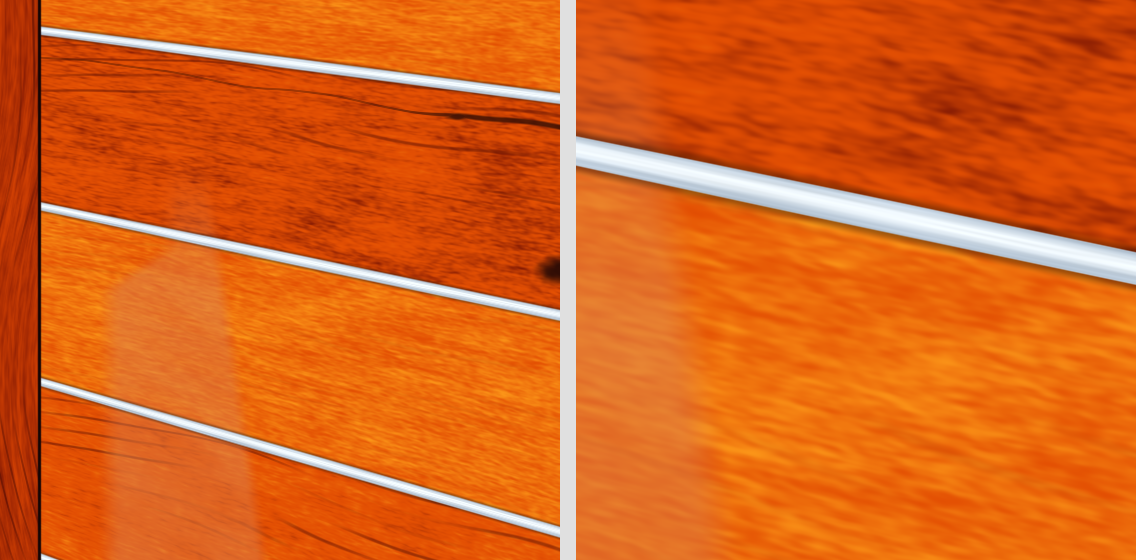
Left: the whole. Right: its middle third, enlarged.
Give the GLSL for this texture, as a Shadertoy shader.

```glsl
// Glossy orange wood planks in perspective, split by pale metal strips, beside an upright red post.

vec2 hashGradient(vec2 cell) {
    vec2 h = vec2(dot(cell, vec2(127.1, 311.7)), dot(cell, vec2(269.5, 183.3)));
    return fract(sin(h) * 43758.5) * 2.0 - 1.0;
}

float gradientNoise(vec2 p) {
    vec2 i = floor(p), f = p - i;
    vec2 u = f * f * f * (f * (f * 6.0 - 15.0) + 10.0);
    float low = mix(dot(hashGradient(i), f),
                    dot(hashGradient(i + vec2(1, 0)), f - vec2(1, 0)), u.x);
    float high = mix(dot(hashGradient(i + vec2(0, 1)), f - vec2(0, 1)),
                     dot(hashGradient(i + vec2(1, 1)), f - vec2(1, 1)), u.x);
    return mix(low, high, u.y);
}

float fbm(vec2 p) {
    float sum = 0.0, amplitude = 0.6;
    for (int i = 0; i < 4; i++) {
        sum += amplitude * gradientNoise(p);
        p = p * 2.03 + 17.3;
        amplitude *= 0.55;
    }
    return sum;
}

// Deep red through orange to amber
vec3 woodColor(float tone) {
    vec3 c = mix(vec3(0.46, 0.07, 0.01), vec3(0.89, 0.31, 0.01), smoothstep(0.0, 0.5, tone));
    return mix(c, vec3(0.99, 0.60, 0.10), smoothstep(0.45, 1.0, tone));
}

// Thin dark growth lines; p.x runs along the grain
float veins(vec2 p, float count) {
    float rings = p.y * count + 2.6 * gradientNoise(p * vec2(2.2, 1.6) + 4.7);
    float line = 1.0 - smoothstep(0.02, 0.13, abs(fract(rings) - 0.5));
    return line * smoothstep(-0.15, 0.35, gradientNoise(p * vec2(3.0, 7.0) + 9.1));
}

vec3 plankColor(vec2 uv, float along, float down) {
    float row = floor(down), v = down - row;
    float lightRow = mod(row, 2.0);
    vec2 p = vec2(along, down + row * 5.0);

    // Streaks, pores and broad figure
    float bend = 0.06 * gradientNoise(p * vec2(2.5, 2.0));
    float streaks = fbm(vec2(p.x * 5.0, (p.y + bend) * 17.0));
    float pores = gradientNoise(vec2(p.x * 32.0, (p.y + bend) * 62.0));
    float figure = fbm(p * vec2(5.0, 4.0) + 31.0);
    float tone = mix(0.40 + 0.06 * max(row, 0.0), 0.69, lightRow);
    tone += 0.24 * streaks + 0.20 * pores + 0.22 * figure;
    tone += 0.14 * gradientNoise(vec2(p.x * 70.0, p.y * 85.0));
    tone -= 0.07 * (1.0 - lightRow) * smoothstep(0.3, 1.0, along) * v;
    vec3 color = woodColor(tone);

    // Growth lines show most on the upper half of dark planks
    float veinAmount = mix(0.48 * (1.0 - smoothstep(0.35, 0.75, v)), 0.06, lightRow);
    color = mix(color, vec3(0.34, 0.05, 0.01), veinAmount * veins(vec2(along, v), 13.0));

    // Long crack and two knots in the second plank
    if (row == 0.0) {
        float crack = abs(v - 0.15 - 0.05 * gradientNoise(vec2(along * 6.0, 2.5)));
        float crackWidth = mix(0.008, 0.018, smoothstep(0.7, 0.85, along));
        float crackDepth = mix(0.35, 0.75, smoothstep(0.6, 0.85, along));
        float rough = 0.25 * gradientNoise(uv * 60.0);
        float smallKnot = length((uv - vec2(0.82, 0.792)) / vec2(0.028, 0.008)) + rough;
        float largeKnot = length((uv - vec2(1.0, 0.517)) / vec2(0.042, 0.026)) + rough;
        float dark = crackDepth * (1.0 - smoothstep(0.3, 1.0, crack / crackWidth));
        dark = max(dark, 0.8 * (1.0 - smoothstep(0.3, 1.1, smallKnot)));
        dark = max(dark, 0.95 * (1.0 - smoothstep(0.3, 1.3, largeKnot)));
        color = mix(color, vec3(0.16, 0.04, 0.02), dark);
    }

    // Soft window reflection on the varnish
    float rightEdge = 0.47 - 0.15 * uv.y;
    float leftEdge = 0.19 + 0.11 * smoothstep(0.47, 0.57, uv.y);
    float haze = smoothstep(leftEdge - 0.02, leftEdge + 0.03, uv.x);
    haze *= 1.0 - smoothstep(rightEdge - 0.015, rightEdge + 0.015, uv.x);
    haze *= 1.0 - smoothstep(0.50, 0.73, uv.y);
    return mix(color, vec3(0.86, 0.50, 0.30), haze * (0.48 + 0.25 * figure));
}

vec3 postColor(vec2 uv) {
    vec2 p = vec2(uv.y, uv.x * 3.0 + 0.12 * sin(uv.y * 5.0));
    float tone = 0.29 + 0.22 * fbm(p * vec2(4.0, 30.0)) + 0.10 * gradientNoise(p * vec2(30.0, 70.0));
    vec3 color = woodColor(tone) * vec3(0.97, 0.88, 1.0);
    return mix(color, vec3(0.30, 0.04, 0.01), 0.5 * veins(p, 16.0));
}

void mainImage(out vec4 fragColor, in vec2 fragCoord) {
    vec2 uv = fragCoord / iResolution.xy;
    float pixel = 1.0 / min(iResolution.x, iResolution.y);

    // Perspective: planks fan out and tilt more further down
    float along = (uv.x - 0.074) / 0.926;
    float spacing = 0.3137 + 0.0735 * along;
    float down = (0.945 - 0.121 * along - uv.y) / spacing;
    vec3 color = plankColor(uv, along, down);

    // Metal strips with a thin shadow and a bright middle
    float offset = (down - round(down)) * spacing * 0.97;
    float halfWidth = 0.0072 + 0.0022 * smoothstep(0.0, 0.5, along);
    color *= 1.0 - 0.35 * (1.0 - smoothstep(halfWidth, halfWidth + 0.006, abs(offset)));
    float shine = 1.0 - smoothstep(0.1, 0.9, abs(offset + 0.001) / halfWidth);
    vec3 metal = mix(vec3(0.72, 0.78, 0.84), vec3(0.95, 0.98, 1.0), shine);
    metal += 0.09 * gradientNoise(vec2(along * 9.0, offset * 500.0));
    color = mix(color, metal, 1.0 - smoothstep(-pixel, pixel, abs(offset) - halfWidth));

    // Upright post and the black gap beside it
    color = mix(postColor(uv), color, smoothstep(-pixel, pixel, uv.x - 0.071));
    float gap = abs(uv.x - 0.0705) - 0.0028;
    color = mix(color, vec3(0.08, 0.02, 0.02), 1.0 - smoothstep(-pixel, pixel, gap));
    fragColor = vec4(clamp(color, 0.0, 1.0), 1.0);
}
```
